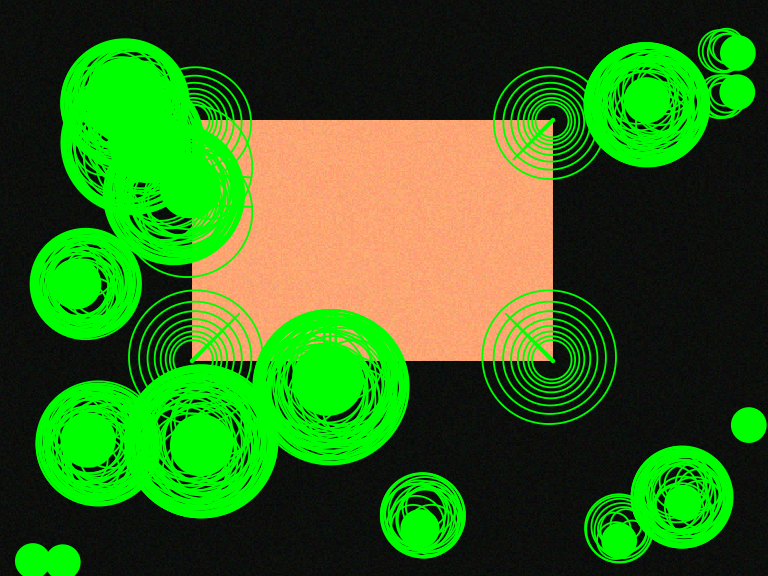
Give the GLSL for this background, as a Shadertoy shader.

```glsl
// Neon green ring tangles and discs scattered over a peach panel on grainy black.
// Each tangle loops over hashed circles that drift toward a solid core; the panel
// corners carry shrinking ring wheels. Lengths are percent of the canvas height.

const vec3 NIGHT = vec3(0.047, 0.055, 0.047);
const vec3 PEACH = vec3(1.0, 0.645, 0.45);
const vec3 NEON = vec3(0.0, 1.0, 0.0);
const float HALF_STROKE = 0.16;
const float DOT_RADIUS = 3.1;

float hash(vec2 p) {
    vec3 q = fract(vec3(p.xyx) * 0.1031);
    q += dot(q, q.yzx + 33.33);
    return fract((q.x + q.y) * q.z);
}

// Antialiased coverage of a signed distance
float fill(float d) {
    float pixel = 100.0 / iResolution.y;
    return clamp(0.5 - d / pixel, 0.0, 1.0);
}

float over(float a, float b) {
    return a + b - a * b;
}

float disc(vec2 p, vec2 centre, float radius) {
    return fill(length(p - centre) - radius);
}

float ring(vec2 p, vec2 centre, float radius) {
    return fill(abs(length(p - centre) - radius) - HALF_STROKE);
}

// Line from a to b that thins out toward b
float spoke(vec2 p, vec2 a, vec2 b, float width) {
    vec2 ab = b - a;
    float t = clamp(dot(p - a, ab) / dot(ab, ab), 0.0, 1.0);
    return fill(length(p - a - ab * t) - mix(width, HALF_STROKE, t));
}

// Jittered circles inside an outer radius, gathering around a solid core
float tangle(vec2 p, vec2 centre, float radius, vec2 core, float coreRadius, int count) {
    float cover = disc(p, core, coreRadius);
    if (length(p - centre) > radius + 1.0) return cover;
    for (int i = 0; i < count; i++) {
        vec2 seed = vec2(float(i) * 7.0 + 3.0, floor(centre.x * 10.0 + centre.y));
        float size = mix(0.38, 1.0, pow(hash(seed), 0.75));
        float angle = 6.2832 * hash(seed + 41.0);
        float reach = 0.85 * sqrt(hash(seed + 83.0)) * radius * (1.0 - size);
        vec2 c = mix(core, centre, mix(size, 1.0, 0.5));
        c += reach * vec2(cos(angle), sin(angle));
        cover = over(cover, ring(p, c, radius * size));
    }
    return cover;
}

// Shrinking rings around a panel corner with one spoke pointing inward
float wheel(vec2 p, vec2 hub, vec2 inward, float radius) {
    float cover = spoke(p, hub, hub + inward * radius, 0.38);
    for (int i = 0; i < 8; i++) {
        cover = over(cover, ring(p, hub + inward * radius * 0.08, radius));
        radius *= 0.84;
    }
    return cover;
}

void mainImage(out vec4 fragColor, in vec2 fragCoord) {
    vec2 p = fragCoord / iResolution.y * 100.0;

    // Panel and fine cell grain
    vec2 panelCentre = vec2(64.67, 58.25);
    vec2 panelHalf = vec2(31.33, 20.92);
    vec2 edge = abs(p - panelCentre) - panelHalf;
    float panel = fill(max(edge.x, edge.y));
    vec2 cell = floor(p * 3.84);
    vec3 grain = vec3(hash(cell), hash(cell + 171.0), hash(cell + 397.0)) - 0.5;
    vec3 colour = mix(NIGHT + grain * 0.05, PEACH + grain * 0.09, panel);

    // Corner wheels
    float ink = 0.0;
    for (int i = 0; i < 4; i++) {
        vec2 side = vec2(i % 2, i / 2) * 2.0 - 1.0;
        float radius = side.y > 0.0 ? 9.7 : 11.6;
        ink = over(ink, wheel(p, panelCentre + side * panelHalf, -side * 0.7071, radius));
    }

    // Upper left chain with its loose rings and short spokes
    ink = over(ink, tangle(p, vec2(21.7, 82.1), 11.1, vec2(21.7, 83.0), 7.0, 45));
    ink = over(ink, tangle(p, vec2(23.0, 75.2), 12.4, vec2(25.7, 74.8), 6.6, 38));
    ink = over(ink, tangle(p, vec2(30.2, 66.3), 12.2, vec2(33.0, 67.4), 5.3, 42));
    ink = over(ink, ring(p, vec2(32.5, 63.2), 11.3));
    ink = over(ink, ring(p, vec2(33.0, 71.0), 10.8));
    ink = over(ink, spoke(p, vec2(33.0, 69.8), vec2(43.6, 69.2), 0.3));
    ink = over(ink, spoke(p, vec2(33.0, 64.4), vec2(43.6, 64.1), 0.3));

    // Left and lower tangles
    ink = over(ink, tangle(p, vec2(14.9, 50.7), 9.6, vec2(13.2, 50.7), 4.4, 42));
    ink = over(ink, tangle(p, vec2(17.1, 23.0), 10.8, vec2(15.3, 23.6), 4.8, 45));
    ink = over(ink, tangle(p, vec2(34.9, 23.4), 13.3, vec2(34.9, 22.7), 5.4, 60));
    ink = over(ink, tangle(p, vec2(57.5, 32.8), 13.6, vec2(56.9, 34.0), 6.2, 55));
    for (int i = 0; i < 3; i++) {
        float x = 56.3 + float(i) * 1.0;
        ink = over(ink, spoke(p, vec2(x, 34.0), vec2(x, 46.0), 0.3));
    }

    // Right side tangles
    ink = over(ink, tangle(p, vec2(112.3, 81.8), 10.9, vec2(112.3, 82.6), 4.0, 55));
    ink = over(ink, tangle(p, vec2(118.4, 13.7), 8.8, vec2(118.7, 12.7), DOT_RADIUS, 40));
    ink = over(ink, tangle(p, vec2(73.4, 10.6), 7.5, vec2(72.9, 8.2), 3.4, 18));
    ink = over(ink, tangle(p, vec2(107.5, 8.2), 6.1, vec2(107.5, 6.1), DOT_RADIUS, 9));
    ink = over(ink, tangle(p, vec2(125.0, 91.3), 4.3, vec2(128.1, 90.8), DOT_RADIUS, 5));
    ink = over(ink, tangle(p, vec2(125.0, 83.3), 4.4, vec2(128.0, 84.0), DOT_RADIUS, 5));

    // Lone dots
    ink = over(ink, disc(p, vec2(130.0, 26.2), DOT_RADIUS));
    ink = over(ink, disc(p, vec2(5.7, 2.6), DOT_RADIUS));
    ink = over(ink, disc(p, vec2(10.9, 2.4), DOT_RADIUS));

    fragColor = vec4(mix(colour, NEON, ink), 1.0);
}
```
